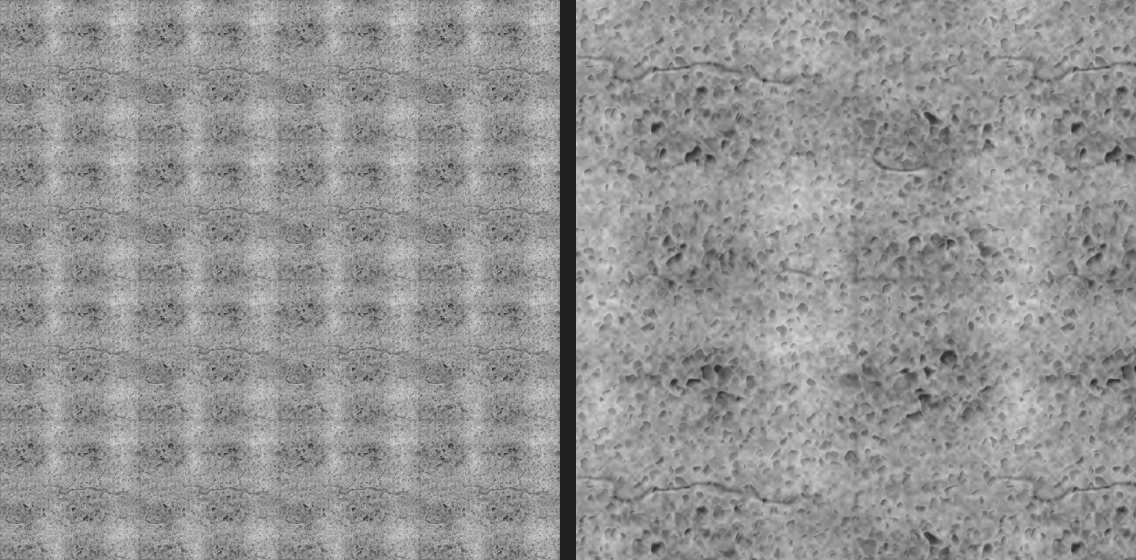
Left: the whole. Right: its middle third, enlarged.
Write a WebGL 2 fragment shader that draws this texture.

```glsl
#version 300 es
precision highp float;

uniform vec2 u_resolution;
out vec4 fragColor;

float hash(vec2 p) {
    return fract(sin(dot(p, vec2(127.1, 311.7))) * 43758.5453);
}

// Value noise that wraps after a whole number of cells
float noise(vec2 tile, float cells) {
    vec2 p = tile * cells, i = floor(p), f = fract(p);
    f = f * f * (3.0 - 2.0 * f);
    vec2 a = mod(i, cells), b = mod(i + 1.0, cells);
    return mix(mix(hash(a), hash(vec2(b.x, a.y)), f.x),
               mix(hash(vec2(a.x, b.y)), hash(b), f.x), f.y);
}

// Signed distance around the tile, from -0.5 to 0.5
float wrapped(float x, float center) {
    return fract(x - center + 0.5) - 0.5;
}

float bump(float x, float center, float width) {
    float d = wrapped(x, center) / width;
    return exp(-d * d);
}

// Hollows with a dark upper wall, a paler floor and a light rim
float pits(vec2 tile, float cells, float size, float pixel) {
    vec2 p = tile * cells;
    p += 0.5 * (vec2(noise(tile, cells * 2.0), noise(tile.yx, cells * 2.0)) - 0.5);
    float soft = 0.08 + 0.4 * pixel * cells;
    float hollow = 0.0, rim = 0.0;
    for (int y = -1; y <= 1; y++) {
        for (int x = -1; x <= 1; x++) {
            vec2 cell = floor(p) + vec2(x, y);
            vec2 id = mod(cell, cells) + cells;
            vec2 q = p - cell - vec2(hash(id + 3.7), hash(id + 9.2));
            q.x += 0.5 * q.y * (hash(id + 5.1) - 0.5);
            float radius = mix(0.17, 0.4, hash(id + 17.3)) * size;
            float d = length(q * vec2(1.0, 0.85));
            float inside = 1.0 - smoothstep(radius - soft, radius + soft, d);
            float wall = clamp(0.55 + 0.7 * dot(q, vec2(-0.5, 0.85)) / radius, 0.08, 1.2);
            float depth = mix(0.2, 1.0, hash(id + 29.6));
            hollow = max(hollow, inside * wall * depth);
            float ring = (d - radius - 0.12) / 0.13;
            rim = max(rim, exp(-ring * ring) * depth);
        }
    }
    return 0.2 * rim * (1.0 - hollow) - hollow;
}

// Short ragged crease with a lit lower lip
float crease(vec2 tile, float height, float pixel) {
    float wobble = 0.07 * (noise(tile, 11.0) - 0.5) + 0.03 * (noise(tile, 37.0) - 0.5);
    float d = wrapped(tile.y + wobble, height);
    float width = 0.006 + 0.4 * pixel;
    float broken = smoothstep(0.3, 0.7, noise(tile, 14.0));
    return broken * (0.07 * bump(d, -2.2 * width, width) - 0.16 * bump(d, 0.0, width));
}

void main() {
    vec2 uv = gl_FragCoord.xy / u_resolution;
    vec2 tile = fract(uv * 4.0);
    float pixel = 4.0 / min(u_resolution.x, u_resolution.y);

    // Pale patches stacked in two columns
    vec2 drift = tile + 0.07 * (vec2(noise(tile, 7.0), noise(tile.yx, 9.0)) - 0.5);
    float columns = bump(drift.x, 0.38, 0.085) + bump(drift.x, 0.88, 0.105);
    columns *= 1.0 - 0.85 * bump(drift.y, 0.44, 0.13);

    // Dark pitted clusters between them, in three rows
    float rows = bump(drift.y, 0.77, 0.075) + bump(drift.y, 0.345, 0.08)
               + bump(drift.y, 0.05, 0.065);
    float clusters = bump(drift.x, 0.17, 0.17) + bump(drift.x, 0.63, 0.14);
    float cloud = noise(tile, 6.0) * 0.5 + noise(tile, 15.0) * 0.5;
    float density = clamp(0.2 + 0.75 * rows * (0.15 + 0.85 * clusters)
                        - 0.2 * columns + 0.5 * (cloud - 0.5), 0.0, 1.0);

    float gray = 0.605 + 0.085 * columns - 0.11 * density + 0.1 * (cloud - 0.5);
    gray += pits(tile, 35.0, 0.95, pixel) * mix(0.23, 0.15, density);
    gray += pits(tile, 24.0, 1.15, pixel) * 0.36 * smoothstep(0.1, 0.8, density);

    // Creases and flat streaks below the rows
    gray += crease(tile, 0.285, pixel) + crease(tile, 0.99, pixel)
          + crease(tile, 0.51, pixel);
    gray += 0.07 * (noise(tile * vec2(1.0, 3.0), 10.0) - 0.5);

    // Faint joints between the repeats
    gray -= 0.05 * bump(tile.x, 0.0, 0.006 + 0.4 * pixel);
    gray -= 0.04 * bump(tile.y, 0.0, 0.006 + 0.4 * pixel);

    // Fine mineral grain
    gray += 0.13 * (noise(tile, 64.0) - 0.5) + 0.12 * (noise(tile, 120.0) - 0.5);
    fragColor = vec4(vec3(clamp(gray + 0.015, 0.2, 0.82)), 1.0);
}
```
